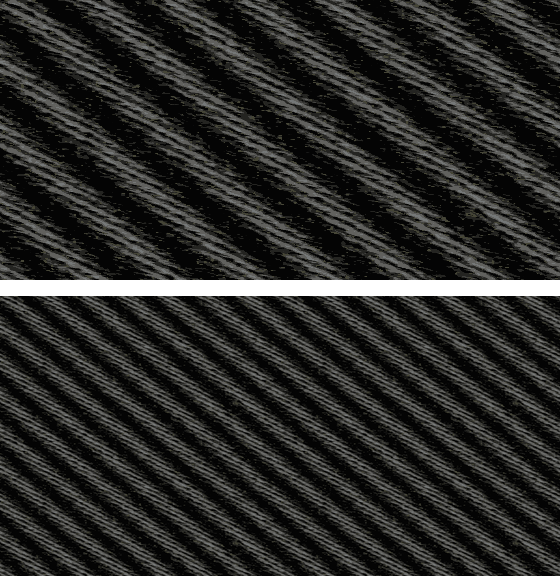
Top: one tile. Bottom: repeated 2 by 2.
Give the GLSL for this texture, as a WebGL 2 fragment shader.

```glsl
#version 300 es
precision highp float;
// Dark twisted-fibre weave: diagonal bands of fine grey strands with ragged streaks.

#define BANDS vec2(7.0, 4.0)      // broad bands across and down
#define STRANDS vec2(29.0, 30.0)  // fine strands across and down
#define BAND_SHIFT 0.35
#define STREAK_CELLS vec2(56.0, 190.0)
#define STREAK_SHEAR 70.0         // rows dropped over the full width
#define GRAIN_CELLS vec2(150.0, 240.0)
#define GRAIN_SHEAR 80.0
#define FRAY 0.38                 // raggedness from streaks
#define GRIT 0.42                 // raggedness from grain
#define STRAND_DEPTH 0.78
#define EDGE 0.025                // softness between tones

uniform vec2 u_resolution;
out vec4 fragColor;

const float TAU = 6.2831853;
const vec3 BLACK     = vec3(0.015, 0.015, 0.015);
const vec3 CHARCOAL  = vec3(0.14, 0.14, 0.13);
const vec3 OLIVE     = vec3(0.27, 0.27, 0.21);
const vec3 SLATE     = vec3(0.26, 0.26, 0.25);
const vec3 GREY      = vec3(0.38, 0.38, 0.37);
const vec3 HIGHLIGHT = vec3(0.46, 0.47, 0.47);

float hash(vec2 cell, float seed) {
    vec3 p = fract(vec3(cell.xyx + seed) * vec3(0.1031, 0.1030, 0.0973));
    p += dot(p, p.yzx + 33.33);
    return fract((p.x + p.y) * p.z);
}

// Random value of a sheared cell, folded back into one tile
float cellValue(vec2 cell, vec2 cells, float shear, float seed) {
    float turn = floor(cell.x / cells.x);
    cell -= turn * vec2(cells.x, shear);
    cell.y = mod(cell.y, cells.y);
    return hash(cell, seed);
}

// Value noise on slanted rows that wraps in both directions
float slantedNoise(vec2 uv, vec2 cells, float shear, float seed) {
    vec2 p = uv * cells + vec2(0.0, uv.x * shear);
    vec2 i = floor(p);
    vec2 f = fract(p);
    f = f * f * (3.0 - 2.0 * f);
    float a = cellValue(i, cells, shear, seed);
    float b = cellValue(i + vec2(1.0, 0.0), cells, shear, seed);
    float c = cellValue(i + vec2(0.0, 1.0), cells, shear, seed);
    float d = cellValue(i + vec2(1.0, 1.0), cells, shear, seed);
    return mix(mix(a, b, f.x), mix(c, d, f.x), f.y);
}

float wave(float phase) {
    return 0.5 - 0.5 * cos(TAU * phase);
}

float toneStep(float level, float height) {
    return smoothstep(level - EDGE, level + EDGE, height);
}

void main() {
    vec2 uv = gl_FragCoord.xy / u_resolution;

    // Ragged streaks and fine grain
    float streak = slantedNoise(uv, STREAK_CELLS, STREAK_SHEAR, 3.0) - 0.5;
    float grain = slantedNoise(uv, GRAIN_CELLS, GRAIN_SHEAR, 17.0) - 0.5;
    float fleck = slantedNoise(uv, GRAIN_CELLS, GRAIN_SHEAR, 41.0);

    // Broad bands carrying finer, flatter strands
    float band = wave(dot(uv, BANDS) + BAND_SHIFT);
    float strand = wave(dot(uv, STRANDS) + 0.35 * streak);
    float height = band * (1.0 - STRAND_DEPTH * (1.0 - strand));
    height += FRAY * streak + GRIT * grain;

    // Stepped tones from shadow to highlight
    vec3 shoulder = mix(CHARCOAL, OLIVE, smoothstep(0.72, 0.78, fleck));
    vec3 color = mix(BLACK, shoulder, toneStep(0.20, height));
    color = mix(color, SLATE, toneStep(0.47, height));
    color = mix(color, GREY, toneStep(0.62, height));
    color = mix(color, HIGHLIGHT, toneStep(0.99, height));
    fragColor = vec4(color, 1.0);
}
```
